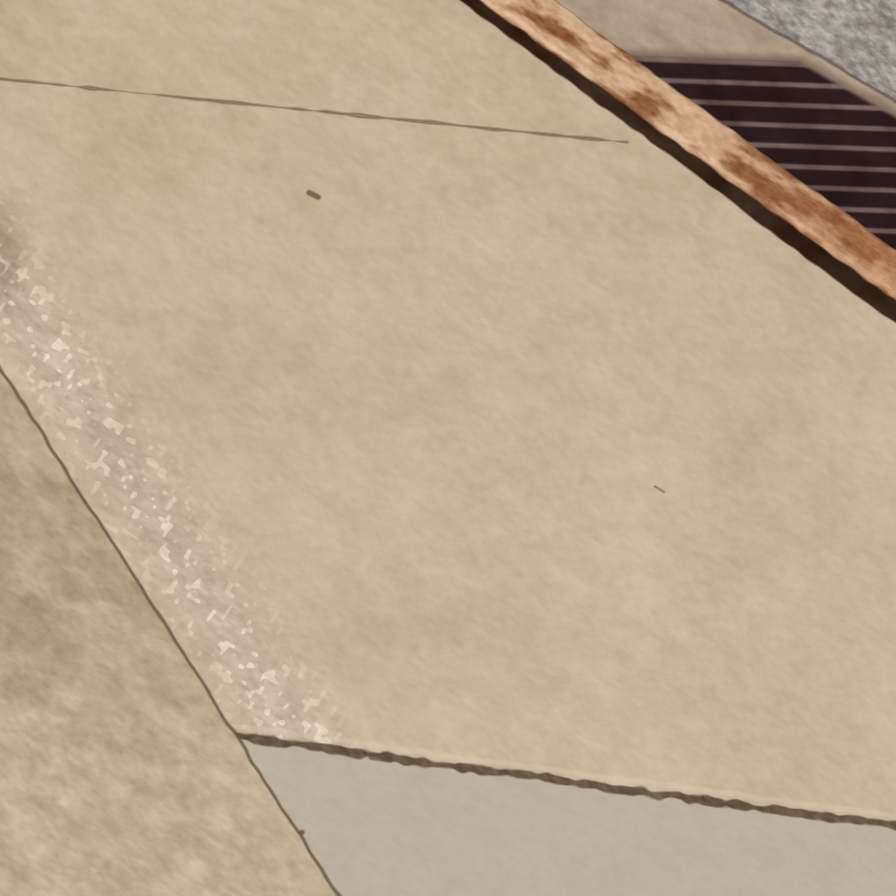
This texture is drawn by a Shadertoy shader. Its source:

```glsl
// Sunlit concrete slabs split by joints, with a rusty kerb and a drain grate.
// Signed distances to straight lines divide the regions; stretched value noise
// adds the mottling, grain and rust.

float hash(vec2 p) {
    vec3 q = fract(vec3(p.xyx) * 0.1031);
    q += dot(q, q.yzx + 33.33);
    return fract((q.x + q.y) * q.z);
}

float noise(vec2 p) {
    vec2 i = floor(p), f = fract(p);
    f = f * f * (3.0 - 2.0 * f);
    return mix(mix(hash(i), hash(i + vec2(1, 0)), f.x),
               mix(hash(i + vec2(0, 1)), hash(i + vec2(1, 1)), f.x), f.y);
}

float fbm(vec2 p) {
    float sum = 0.0, amp = 0.5;
    for (int i = 0; i < 4; i++) {
        sum += amp * noise(p);
        p = mat2(1.6, 1.2, -1.2, 1.6) * p + 7.3;
        amp *= 0.5;
    }
    return sum / 0.9375;
}

// Signed distance to the line a-b, positive below it when running rightwards
float lineSide(vec2 p, vec2 a, vec2 b) {
    vec2 d = normalize(b - a);
    return dot(p - a, vec2(-d.y, d.x));
}

float segment(vec2 p, vec2 a, vec2 b) {
    vec2 d = b - a;
    return length(p - a - d * clamp(dot(p - a, d) / dot(d, d), 0.0, 1.0));
}

float soft;   // half width of a smoothed edge

float inside(float d) { return smoothstep(-soft, soft, d); }
float stroke(float d, float halfWidth) {
    return 1.0 - smoothstep(halfWidth - soft, halfWidth + soft, abs(d));
}

void mainImage(out vec4 fragColor, in vec2 fragCoord) {
    vec2 p = fragCoord / iResolution.xy;
    p.y = 1.0 - p.y;   // work downwards from the top edge
    soft = max(0.0018, 0.8 / iResolution.y);

    // Noise stretched along the diagonal brushing of the slabs
    vec2 along = mat2(0.83, -0.56, 0.56, 0.83) * p;
    float blotch = fbm(p * 7.0) - 0.5;
    float mottle = fbm(along * vec2(32.0, 50.0)) - 0.5;
    float grain = fbm(along * vec2(100.0, 190.0) + 31.0) - 0.5;
    float wobble = 0.003 * (noise(p * 60.0) - 0.5);

    float leftJoint = lineSide(p, vec2(0, 0.41), vec2(0.378, 1)) + wobble;
    float lowJoint = lineSide(p, vec2(0.267, 0.823), vec2(1, 0.922)) + wobble;
    float kerbTop = lineSide(p, vec2(0.618, 0), vec2(1, 0.28)) + wobble;
    float kerbBase = lineSide(p, vec2(0.534, 0), vec2(1, 0.336)) + wobble;
    float kerbShade = lineSide(p, vec2(0.513, 0), vec2(1, 0.362)) + wobble;

    // Main slab, with a worn pale strip beside the left joint
    vec3 col = mix(vec3(0.755, 0.69, 0.575), vec3(0.775, 0.715, 0.61), smoothstep(0.0, 1.0, p.y));
    col += blotch * vec3(0.055, 0.06, 0.065) + mottle * 0.065 + grain * 0.06;
    float worn = exp(-pow((leftJoint + 0.055) / 0.045, 2.0)) * (1.0 - inside(leftJoint));
    col = mix(col, vec3(0.75, 0.695, 0.63) + mottle * 0.16 + grain * 0.18, worn * 0.65);
    col += 0.12 * worn * smoothstep(0.66, 0.82, noise(along * 150.0));
    col -= 0.13 * exp(-dot((p - vec2(0, 0.28)) / vec2(0.025, 0.05), (p - vec2(0, 0.28)) / vec2(0.025, 0.05)));

    // Left slab is browner and rougher; the lower one is grey and smooth
    vec3 leftSlab = vec3(0.745, 0.675, 0.565) + mottle * 0.17 + grain * 0.10 + blotch * 0.05;
    leftSlab -= 0.06 * exp(-30.0 * dot(p - vec2(0.04, 0.63), p - vec2(0.04, 0.63)));
    vec3 lowSlab = vec3(0.725, 0.69, 0.615) + mottle * 0.025 + grain * 0.035;
    col = mix(col, lowSlab, inside(lowJoint));
    col = mix(col, leftSlab, inside(leftJoint));

    // Joints between the slabs
    float topJoint = segment(p, vec2(-0.1, 0.078), vec2(0.70, 0.159)) + wobble;
    col = mix(col, vec3(0.43, 0.36, 0.28), 0.8 * stroke(topJoint, 0.0013));
    float lowMask = stroke(lowJoint, 0.0042 + 0.004 * (noise(p * 95.0) - 0.5)) * inside(-leftJoint);
    col = mix(col, vec3(0.34, 0.28, 0.22) + grain * 0.2, 0.86 * lowMask);
    col = mix(col, vec3(0.86, 0.80, 0.70), 0.35 * stroke(lowJoint + 0.011, 0.003) * inside(-leftJoint));
    col = mix(col, vec3(0.39, 0.32, 0.25), 0.85 * stroke(leftJoint, 0.0017));

    // Small stains
    float stain = segment(p, vec2(0.345, 0.215), vec2(0.355, 0.22)) - 0.003;
    stain = min(stain, segment(p, vec2(0.731, 0.543), vec2(0.741, 0.549)) - 0.0008);
    stain = min(stain, segment(p, vec2(0.415, 0.844), vec2(0.435, 0.847)) - 0.004);
    stain = min(stain, length(p - vec2(0.337, 0.929)) - 0.003);
    col = mix(col, vec3(0.36, 0.30, 0.23), 0.75 * inside(-stain));

    // Gutter concrete and asphalt beyond the kerb
    vec3 gutter = vec3(0.68, 0.605, 0.525) + mottle * 0.10 + grain * 0.08;
    float asphaltEdge = lineSide(p, vec2(0.807, 0), vec2(1, 0.113)) + wobble;
    vec3 asphalt = vec3(0.615, 0.585, 0.56) + mottle * 0.16 + grain * 0.38;
    gutter = mix(gutter, asphalt, inside(-asphaltEdge));
    gutter = mix(gutter, vec3(0.35, 0.30, 0.27), 0.7 * stroke(asphaltEdge, 0.0018));

    // Drain grate: dark well crossed by evenly spaced bars
    float level = p.y - 0.035 * (p.x - 0.78);
    float well = min(level - 0.066, lineSide(p, vec2(0.87, 0.057), vec2(1, 0.131)));
    float bar = (fract((level - 0.091) / 0.0228 + 0.5) - 0.5) * 0.0228;
    vec3 grate = vec3(0.165, 0.11, 0.11) + mottle * 0.06;
    vec3 barColor = vec3(0.46, 0.385, 0.37) + mottle * 0.25;
    grate = mix(grate, barColor, 0.85 * stroke(bar, 0.0028));
    gutter = mix(gutter, vec3(0.40, 0.33, 0.28), 0.65 * smoothstep(-0.014, 0.0, well));
    gutter = mix(gutter, grate, smoothstep(-0.003, 0.004, well));
    col = mix(col, gutter, inside(-kerbTop));

    // Kerb: shaded underside, then the rusty top face
    col = mix(col, vec3(0.20, 0.14, 0.10) + mottle * 0.12, inside(kerbTop) * inside(-kerbShade));
    float rust = fbm(along * vec2(24.0, 75.0) + 9.0);
    vec3 face = mix(vec3(0.53, 0.34, 0.22), vec3(0.80, 0.66, 0.53), smoothstep(0.25, 0.65, rust));
    face = mix(face, vec3(0.67, 0.44, 0.29), 0.45 * smoothstep(0.75, 1.0, p.x)) + grain * 0.18;
    face += 0.07 * stroke(kerbBase + 0.006, 0.003);
    col = mix(col, face, inside(kerbTop) * inside(-kerbBase));

    fragColor = vec4(clamp(col, 0.0, 1.0), 1.0);
}
```
